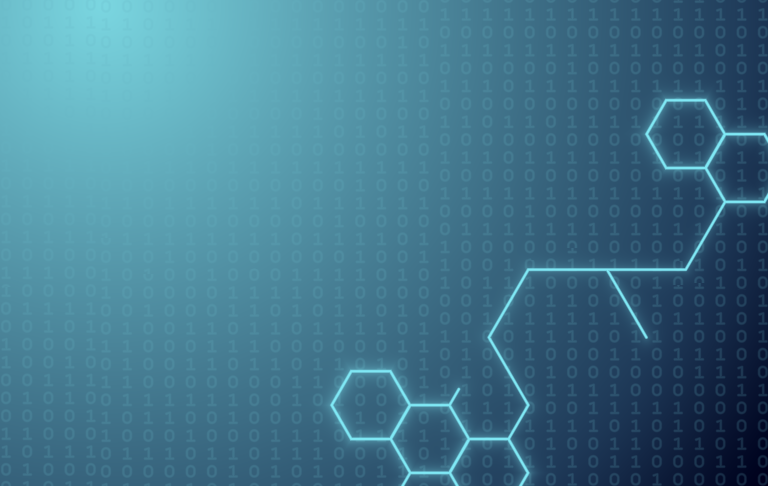
This background is drawn by a WebGL 1 fragment shader. Its source:

```glsl
precision highp float;
uniform vec2 u_resolution;

#define LIGHT_POS vec2(0.21, 0.99)
#define CELL vec2(0.0436, 0.0368)
#define DIGIT_COLOR vec3(0.40, 0.71, 0.77)
#define DIGIT_ALPHA 0.2
#define DIGIT_STROKE 0.065
#define LINE_COLOR vec3(0.50, 0.91, 0.96)
#define LINE_HALF 0.0027
#define GLOW_SIZE 0.012
#define LATTICE_ORIGIN vec2(0.682, 0.0967)
#define LATTICE_STEP vec2(0.0405, 0.0697)

float hash(vec2 p) {
  p = fract(p * vec2(0.1031, 0.1137));
  p += dot(p, p.yx + 33.33);
  return fract((p.x + p.y) * p.x * 7.31);
}

float segment(vec2 p, vec2 a, vec2 b) {
  vec2 ap = p - a, ab = b - a;
  return length(ap - ab * clamp(dot(ap, ab) / dot(ab, ab), 0.0, 1.0));
}

// Lattice points to canvas units
vec2 node(vec2 n) {
  return LATTICE_ORIGIN + n * LATTICE_STEP;
}

float bond(vec2 p, vec2 a, vec2 b) {
  return segment(p, node(a), node(b));
}

float hexRing(vec2 p, vec2 center) {
  vec2 q = abs(p - node(center));
  return abs(max(q.y, dot(q, vec2(0.866, 0.5))) - LATTICE_STEP.y);
}

// Radial light that sinks to navy in the far corner
vec3 background(vec2 p) {
  float r = length(p - LIGHT_POS);
  vec3 c = vec3(0.48, 0.84, 0.88) - r * vec3(0.27, 0.46, 0.40);
  c -= smoothstep(1.3, 1.7, r) * vec3(0.04, 0.07, 0.10);
  return max(c, 0.0);
}

float zero(vec2 q) {
  return abs(segment(q, vec2(0.0, -0.08), vec2(0.0, 0.08)) - 0.21);
}

float one(vec2 q) {
  float stem = segment(q, vec2(0.02, -0.28), vec2(0.02, 0.28));
  float flag = segment(q, vec2(0.02, 0.28), vec2(-0.17, 0.22));
  float base = segment(q, vec2(-0.18, -0.29), vec2(0.20, -0.29));
  return min(stem, min(flag, base));
}

// Three blocks of binary columns, each with its own offset
float digits(vec2 p, float pixel) {
  float leftBlock = 1.0 - step(0.2027, p.x);
  float rightBlock = step(0.894, p.x);
  vec2 origin = vec2(0.9156 + 0.0124 * leftBlock,
                     0.6558 + 0.004 * leftBlock - 0.0165 * rightBlock);
  vec2 grid = (p - origin) / CELL + 0.5;
  vec2 id = floor(grid);
  vec2 q = (fract(grid) - 0.5) * CELL / CELL.y;

  // Rows alternate, with more random flips lower down
  float flipChance = 0.06 + 0.44 * smoothstep(0.55, 0.35, p.y);
  float flip = step(hash(id + 71.0), flipChance);
  float bit = mod(id.y + 1.0 - rightBlock + flip, 2.0);
  float d = mix(zero(q), one(q), bit) - DIGIT_STROKE;
  float aa = pixel / CELL.y;
  return smoothstep(aa, -aa, d);
}

void main() {
  float pixel = 1.0 / u_resolution.y;
  vec2 p = gl_FragCoord.xy * pixel;
  vec3 color = background(p);
  color = mix(color, DIGIT_COLOR, DIGIT_ALPHA * digits(p, pixel));

  // Fused rings, descending to the right
  float rings = 10.0;
  for (int i = 0; i < 3; i++) {
    vec2 shift = float(i) * vec2(3.0, -1.0);
    rings = min(rings, hexRing(p, vec2(2.0, 1.0) + shift));
    if (i < 2) rings = min(rings, hexRing(p, vec2(18.0, 9.0) + shift));
  }

  // Chain between the ring groups
  float chain = bond(p, vec2(9.0, 0.0), vec2(10.0, 1.0));
  chain = min(chain, bond(p, vec2(10.0, 1.0), vec2(8.0, 3.0)));
  chain = min(chain, bond(p, vec2(8.0, 3.0), vec2(10.0, 5.0)));
  chain = min(chain, bond(p, vec2(10.0, 5.0), vec2(18.0, 5.0)));
  chain = min(chain, bond(p, vec2(18.0, 5.0), vec2(20.0, 7.0)));

  // Side branches
  chain = min(chain, bond(p, vec2(14.0, 5.0), vec2(16.0, 3.0)));
  chain = min(chain, bond(p, vec2(6.0, 1.0), vec2(6.47, 1.47)));
  chain = min(chain, bond(p, vec2(4.0, -1.0), vec2(3.0, -2.0)));

  // Soft glow under sharp strokes
  float glow = max(0.42 * exp(-rings / GLOW_SIZE), 0.25 * exp(-chain / GLOW_SIZE));
  color = mix(color, LINE_COLOR, glow);
  float stroke = smoothstep(pixel, -pixel, min(rings, chain) - LINE_HALF);
  color = mix(color, LINE_COLOR, stroke);
  gl_FragColor = vec4(color, 1.0);
}
```
